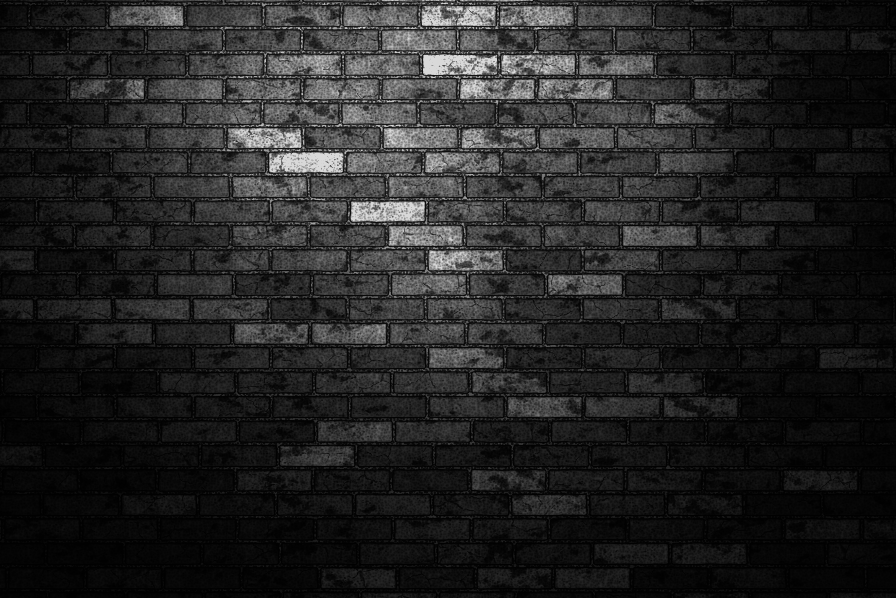
A WebGL 1 fragment shader for this texture:

```glsl
precision highp float;
// A dark brick wall in running bond, lit from above by a soft pool of light.
// Bricks are rounded boxes on a shifted grid; hashes vary their tone, while
// cellular noise and layered sines add pits, stains, cracks and rough mortar.

uniform vec2 u_resolution;

// All lengths are in canvas heights, measured from the top left.
const vec2 BRICK = vec2(0.1305, 0.04089);      // brick pitch
const vec2 BRICK_HALF = vec2(0.0618, 0.0167);  // half size of a brick face
const float FIRST_ROW = 0.006;
const float FIRST_JOINT = 0.699;
const float ROW_DRIFT = 0.0013;
const float CORNER = 0.0025;
const float AMBIENT = 0.042;
const float LIGHT_GAIN = 0.43;
const vec2 LIGHT_POS = vec2(0.66, 0.20);
const vec2 LIGHT_SIZE = vec2(0.48, 0.50);
const float LIGHT_SLANT = 0.18;
const float HOT_GAIN = 0.22;
const float CRACKED_SHARE = 0.5;

float hash(vec2 p) {
  vec3 q = fract(vec3(p.xyx) * 0.1031);
  q += dot(q, q.yzx + 33.33);
  return fract((q.x + q.y) * q.z);
}

// Distances to the nearest and second nearest cell points.
vec2 cells(vec2 p) {
  vec2 base = floor(p), f = p - base, nearest = vec2(8.0);
  for (int j = -1; j <= 1; j++) {
    for (int i = -1; i <= 1; i++) {
      vec2 o = vec2(float(i), float(j)), id = base + o;
      float d = length(o + vec2(hash(id), hash(id + 71.7)) - f);
      nearest.y = min(nearest.y, max(nearest.x, d));
      nearest.x = min(nearest.x, d);
    }
  }
  return nearest;
}

float waves(vec2 p) {
  float sum = 0.0, amp = 0.5;
  for (int i = 0; i < 4; i++) {
    sum += amp * sin(p.x + 1.7 * sin(p.y)) * cos(p.y + 1.3 * sin(p.x * 0.7));
    p = mat2(1.5, 1.1, -1.1, 1.5) * p + 2.3;
    amp *= 0.58;
  }
  return sum;
}

float spot(vec2 p, vec2 centre, vec2 size) {
  vec2 d = (p - centre) / size;
  return exp(-dot(d, d));
}

// Strength of the brightest patches inside the pool of light.
float hotLight(vec2 p) {
  return spot(p, vec2(0.53, 0.23), vec2(0.22, 0.14))
       + spot(p, vec2(0.68, 0.05), vec2(0.38, 0.08))
       + 0.7 * spot(p, vec2(1.06, 0.22), vec2(0.14, 0.12))
       + 0.5 * spot(p, vec2(0.72, 0.48), vec2(0.12, 0.09));
}

float poolLight(vec2 p) {
  vec2 c = LIGHT_POS + vec2(LIGHT_SLANT * max(p.y - LIGHT_POS.y, 0.0), 0.0);
  return spot(p, c, LIGHT_SIZE);
}

void main() {
  float px = 1.0 / u_resolution.y;
  vec2 p = gl_FragCoord.xy * px;
  p.y = 1.0 - p.y;

  // Brick grid with ragged courses
  vec2 w = p + 0.0009 * vec2(waves(p * 95.0), waves(p * 80.0 + 9.0));
  float row = floor((w.y - FIRST_ROW) / BRICK.y);
  float shift = FIRST_JOINT + ROW_DRIFT * row + 0.5 * BRICK.x * mod(row, 2.0)
              + 0.010 * (hash(vec2(row + 5.0, 3.0)) - 0.5);
  vec2 grid = vec2(w.x - shift, w.y - FIRST_ROW) / BRICK;
  vec2 id = floor(grid) + 40.0;
  vec2 local = (fract(grid) - 0.5) * BRICK;
  vec2 edge = abs(local) - BRICK_HALF + CORNER;
  float d = length(max(edge, 0.0)) + min(max(edge.x, edge.y), 0.0) - CORNER;
  float face = 1.0 - smoothstep(-0.6 * px, 0.6 * px, d);

  // Each brick has its own tone; pale ones gather in the hot patches
  float hot = hotLight(p);
  float pale = smoothstep(0.66 - 0.12 * min(hot, 1.0), 1.0, hash(id));
  float tone = 0.52 + 0.36 * hash(id + 19.3) + 0.70 * pale;

  // Surface wear
  vec2 skew = p + 0.008 * vec2(waves(p * 70.0), waves(p * 55.0 + 4.0));
  vec2 pits = cells(p * vec2(130.0, 150.0));
  vec2 grains = cells(p * 230.0);
  vec2 plates = cells(skew * vec2(19.0, 24.0) + id * 3.7);
  float stain = waves(p * vec2(42.0, 62.0) + id * 2.1);
  float mottle = waves(p * vec2(120.0, 150.0) + id);
  float streak = waves(vec2(p.x * 330.0, p.y * 60.0) + id);
  float pit = 1.0 - smoothstep(0.08, 0.34, pits.x);
  float crack = 1.0 - smoothstep(0.01, 0.07, plates.y - plates.x);
  float wear = 0.94 + 0.20 * stain + 0.20 * mottle + 0.16 * streak;
  wear += 0.65 * (grains.x - 0.45);
  wear *= 1.0 - 0.45 * pit * smoothstep(-0.3, 0.3, mottle - stain);
  wear *= 1.0 - 0.55 * crack * step(CRACKED_SHARE, hash(id + 47.1))
              * smoothstep(-0.25, 0.2, mottle + 0.5 * stain);
  wear *= 1.0 - 0.50 * smoothstep(0.25, 0.60, -stain - 0.4 * mottle);

  // Lit lower lip, shaded rim and grainy mortar
  float rim = smoothstep(-0.0035, 0.0, d);
  float lip = rim * smoothstep(0.0, BRICK_HALF.y, local.y);
  float brick = tone * wear * (1.0 - 0.35 * rim) + 0.25 * lip;
  float ridge = smoothstep(0.0008, 0.0032, d);
  float grit = smoothstep(0.25, 0.65, grains.x);
  float mortar = 0.10 + ridge * (0.25 + 0.75 * grit) * (0.85 + 0.5 * waves(p * 60.0));

  float light = AMBIENT + LIGHT_GAIN * poolLight(p) + HOT_GAIN * hot;
  float shade = light * max(mix(mortar, brick, face), 0.0);
  shade = 1.10 * shade * smoothstep(-0.08, 0.11, shade);
  gl_FragColor = vec4(vec3(clamp(shade, 0.0, 0.85)), 1.0);
}
```
